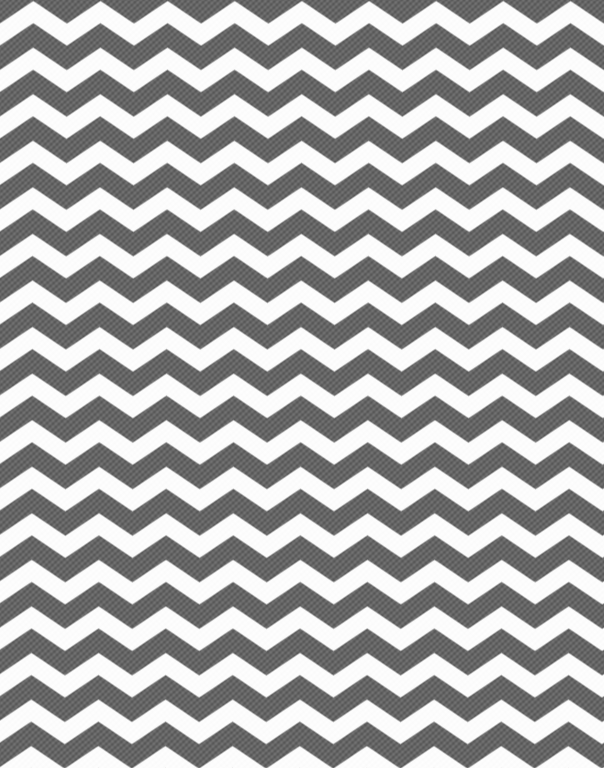
Give the GLSL for this pattern, as a Shadertoy shader.

```glsl
const float TAU = 6.2831853;

// Triangle wave of unit period: 0 at the crests, 1 at the troughs, corners barely rounded
float zigzag(float x) {
    float fromTrough = abs(fract(x) - 0.5) * 2.0;
    float t = 1.0 - fromTrough;
    float crest = sqrt(t * t + 0.0008);
    float trough = sqrt(fromTrough * fromTrough + 0.0008);
    return 0.5 + 0.5 * (crest - trough);
}

// Signed distance to the white chevron bands, negative inside
float chevronBands(vec2 p) {
    float period = 0.06063;
    float rise = 0.0296;
    float x = (p.x - 0.3932 + 0.003 * p.y) / 0.08743;
    float row = (p.y - 0.0012 - rise * zigzag(x)) / period;
    float fromCentre = abs(fract(row - 0.238 + 0.5) - 0.5);
    return (fromCentre - 0.238) * period * 0.83;
}

// Fine diagonal weave with a weaker crossing thread and slow drift
float weave(vec2 p) {
    float drift = 0.6 * sin(p.x * 31.0 + 2.0 * sin(p.y * 23.0));
    float thread = sin(TAU * (p.x * 122.0 + p.y * 131.0) + drift);
    float cross = sin(TAU * (p.x * 137.0 - p.y * 119.0) - drift);
    return 0.75 * thread + 0.4 * cross;
}

void mainImage(out vec4 fragColor, in vec2 fragCoord) {
    // Height is one unit, measured downwards from the top edge
    vec2 p = vec2(fragCoord.x, iResolution.y - fragCoord.y) / iResolution.y;

    // Fade the weave where the canvas is too small to resolve it
    float grain = weave(p) * smoothstep(250.0, 450.0, iResolution.y);
    vec3 grey = vec3(0.393 + 0.045 * grain);
    vec3 white = vec3(0.988 + 0.006 * grain);

    float edge = max(0.0015, 0.75 / iResolution.y);
    float dark = smoothstep(-edge, edge, chevronBands(p));
    fragColor = vec4(mix(white, grey, dark), 1.0);
}
```
